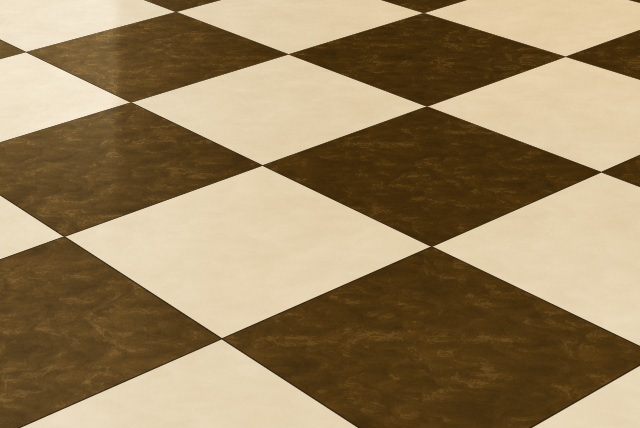
Give the GLSL for this pattern, as a WebGL 2 fragment shader.

```glsl
#version 300 es
precision highp float;
// Polished checkerboard floor of cream and dark brown tiles seen in perspective.
// A plane projection gives tile coordinates; gradient noise adds mottling and
// veins per tile, and a soft window reflection brightens the left side.

uniform vec2 u_resolution;
out vec4 outColor;

vec2 hash2(vec2 p) {
  vec3 q = fract(p.xyx * vec3(0.1031, 0.1030, 0.0973));
  q += dot(q, q.yzx + 33.33);
  return fract((q.xx + q.yz) * q.zy);
}

float gradientDot(vec2 cell, vec2 offset) {
  float angle = 6.2832 * hash2(cell).x;
  return dot(vec2(cos(angle), sin(angle)), offset);
}

float gradientNoise(vec2 p) {
  vec2 i = floor(p), f = p - i;
  vec2 u = f * f * f * (f * (f * 6.0 - 15.0) + 10.0);
  vec2 e = vec2(1.0, 0.0);
  float low = mix(gradientDot(i, f), gradientDot(i + e, f - e), u.x);
  float high = mix(gradientDot(i + e.yx, f - e.yx), gradientDot(i + 1.0, f - 1.0), u.x);
  return 1.4 * mix(low, high, u.y);
}

float fbm(vec2 p) {
  float sum = 0.0, gain = 0.5;
  for (int k = 0; k < 5; k++) {
    sum += gain * gradientNoise(p);
    p = mat2(1.6, 1.2, -1.2, 1.6) * p + 7.3;
    gain *= 0.56;
  }
  return sum;
}

// Tile coordinates of a canvas point, with both canvas sides running 0 to 1
vec2 floorPlane(vec2 uv) {
  mat3 tileToCanvas = mat3(0.1797, 0.1172, -0.1255,
                           0.3190, -0.1147, 0.0930,
                           0.4102, 0.3867, 1.0);
  vec3 h = inverse(tileToCanvas) * vec3(uv.x, 1.0 - uv.y, 1.0);
  return h.xy / h.z;
}

void main() {
  vec2 uv = gl_FragCoord.xy / u_resolution;
  vec2 p = floorPlane(uv);
  vec2 footprint = vec2(length(vec2(dFdx(p.x), dFdy(p.x))),
                        length(vec2(dFdx(p.y), dFdy(p.y))));

  // Signed distance to the joints, alternating from tile to tile
  vec2 edge = 0.5 - abs(mod(p + 0.5, 2.0) - 1.0);
  vec2 wave = 2.0 * clamp(edge / footprint, -0.5, 0.5);
  float dark = 0.5 + 0.5 * wave.x * wave.y;

  // Each tile takes its own patch of stone
  vec2 tile = floor(p);
  vec2 seed = hash2(tile + 40.0);
  vec2 stone = p + seed * 37.0;
  float cloud = fbm(stone * 4.0);
  float mottle = fbm(stone * 13.0 + cloud * 1.5);
  float vein = 1.0 - abs(fbm(stone * 6.0 + 2.0 * cloud + 19.0)) * 9.0;
  vein = max(vein, 0.0) * smoothstep(-0.1, 0.4, mottle + cloud);
  float grain = gradientNoise(uv * vec2(240.0, 160.0));

  // Light falls from the left
  float haze = smoothstep(0.55, 0.08, uv.x);
  float front = smoothstep(0.55, 0.15, uv.y);

  vec3 brown = mix(vec3(0.270, 0.178, 0.045), vec3(0.318, 0.218, 0.070), front);
  brown = mix(brown, vec3(0.395, 0.295, 0.150), haze * 0.85);
  brown *= 1.0 + 0.16 * cloud + 0.26 * mottle + 0.05 * grain + 0.06 * (seed.y - 0.5);
  brown += vec3(0.075, 0.065, 0.045) * vein;

  vec3 cream = mix(vec3(0.885, 0.808, 0.668), vec3(0.915, 0.855, 0.740), max(haze, front * 0.55));
  vec3 warm = vec3(0.910, 0.805, 0.640);
  cream = mix(cream, warm, 0.6 * smoothstep(0.6, 1.0, uv.y) * smoothstep(0.35, 0.9, uv.x));
  cream *= 1.0 + vec3(0.025, 0.035, 0.055) * (cloud + 0.7 * mottle) + 0.008 * grain;
  cream += 0.012 * (seed.y - 0.5);

  vec3 color = mix(cream, brown, dark);

  // Window reflection with one crisp side, fading toward the viewer
  float reflection = smoothstep(0.195, 0.170, uv.x) * (0.55 + 0.45 * smoothstep(0.0, 0.18, uv.x));
  reflection += 0.2 * smoothstep(0.32, 0.18, uv.x);
  reflection *= smoothstep(0.42, 0.85, uv.y);
  color += reflection * mix(vec3(0.035, 0.045, 0.065), vec3(0.085, 0.085, 0.075), dark);

  // Thin dark joints
  vec2 joint = clamp((0.0028 - abs(edge)) / footprint + 0.5, 0.0, 1.0);
  joint *= min(vec2(1.0), 0.0056 / footprint + 0.25);
  color = mix(color, vec3(0.13, 0.09, 0.035), 0.85 * max(joint.x, joint.y));

  outColor = vec4(clamp(color, 0.0, 1.0), 1.0);
}
```
